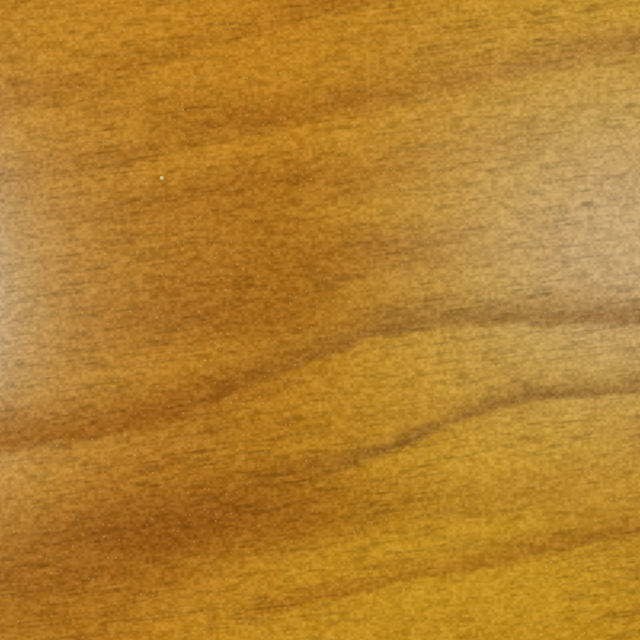
This texture is drawn by a three.js fragment shader. Its source:

```glsl
// Varnished golden wood: wavy brown streaks, fine fibres, soft pale sheen at the sides.
varying vec2 vUv;

const vec3 GOLD = vec3(0.765, 0.565, 0.125);
const vec3 AMBER = vec3(0.755, 0.510, 0.130);
const vec3 BROWN = vec3(0.565, 0.325, 0.070);
const vec3 SHEEN = vec3(0.775, 0.655, 0.490);
const vec3 SHADE = vec3(0.520, 0.350, 0.160);
const vec3 DUST = vec3(0.90, 0.84, 0.73);
const float GRAIN_SLOPE = 0.12;

float hash(vec2 p) {
  vec3 q = fract(vec3(p.xyx) * 0.1031);
  q += dot(q, q.yzx + 33.33);
  return fract((q.x + q.y) * q.z);
}

float noise(vec2 p) {
  vec2 i = floor(p);
  vec2 f = fract(p);
  f = f * f * (3.0 - 2.0 * f);
  float low = mix(hash(i), hash(i + vec2(1.0, 0.0)), f.x);
  float high = mix(hash(i + vec2(0.0, 1.0)), hash(i + vec2(1.0, 1.0)), f.x);
  return mix(low, high, f.y);
}

float fbm(vec2 p) {
  float sum = 0.0;
  float weight = 0.5;
  for (int i = 0; i < 4; i++) {
    sum += weight * noise(p);
    p = p * 2.03 + 17.3;
    weight *= 0.5;
  }
  return sum / 0.9375;
}

// Streak with a crisp lower edge and a tail that fades upwards.
float streak(float height, float edge, float tail) {
  float above = max(height, 0.0) / tail;
  return smoothstep(-edge, edge, height) * exp(-above * above);
}

// Soft elliptic patch that follows the grain.
float patchAt(vec2 p, vec2 center, vec2 radius) {
  vec2 d = p - center;
  d.y -= GRAIN_SLOPE * d.x;
  d /= radius;
  return exp(-dot(d, d));
}

// Sparse round specks, one at most in each cell.
float specks(vec2 p, float cells, float share, float radius) {
  vec2 id = floor(p * cells);
  vec2 center = 0.25 + 0.5 * vec2(hash(id + 3.1), hash(id + 8.7));
  float d = length(fract(p * cells) - center);
  return step(1.0 - share, hash(id + 21.0)) * (1.0 - smoothstep(0.4 * radius, radius, d));
}

// Height wobble that makes the streak edges ragged.
float wobble(vec2 g) {
  return 0.024 * (fbm(g * vec2(5.0, 13.0)) - 0.5) + 0.012 * (noise(g * vec2(22.0, 80.0)) - 0.5);
}

// The two strong growth lines, which stay dark under the sheen.
float growthLines(float x, float y) {
  float middle = y - (0.298 + 0.04 * x + 0.16 * smoothstep(0.1, 0.7, x));
  float lower = y - (0.225 + 0.075 * x + 0.09 * smoothstep(0.5, 0.85, x));
  return 0.80 * streak(middle, 0.010, mix(0.060, 0.036, x))
       + 0.85 * streak(lower, 0.008, 0.024) * smoothstep(0.32, 0.62, x);
}

// Fainter streaks and broad dark patches.
float figure(vec2 p, vec2 g, float y) {
  float x = p.x;
  float brown = 0.55 * streak(y - (0.695 + 0.23 * x), 0.016, 0.045);
  brown += 0.42 * streak(y - (0.815 + 0.33 * x), 0.018, 0.045);
  brown += 0.45 * streak(y - (-0.045 + 0.21 * x), 0.008, 0.028) * smoothstep(0.2, 0.5, x);
  brown += 0.58 * patchAt(p, vec2(0.36, 0.56), vec2(0.30, 0.13));
  brown += 0.74 * patchAt(p, vec2(0.32, 0.20), vec2(0.28, 0.09));
  brown += 0.40 * patchAt(p, vec2(0.06, 0.10), vec2(0.24, 0.08));
  return brown + 0.85 * (fbm(g * vec2(2.6, 15.0) + 5.0) - 0.45);
}

// Pale reflection, strongest at the left and right edges.
float sheen(vec2 p) {
  float left = exp(-p.x / 0.13) * exp(-pow((p.y - 0.53) / 0.30, 2.0));
  float right = smoothstep(0.42, 1.0, p.x) * exp(-pow((p.y - 0.62) / 0.30, 2.0));
  return 0.92 * left + 0.90 * right;
}

// Short dark fibres lying along the grain.
float fibres(vec2 g) {
  float fine = noise(g * vec2(48.0, 260.0));
  float coarse = noise(g * vec2(22.0, 140.0) + 40.0);
  float cover = 0.45 + 0.55 * noise(g * vec2(5.0, 14.0) + 9.0);
  return cover * smoothstep(0.42, 0.95, 0.6 * fine + 0.4 * coarse);
}

void main() {
  vec2 p = vUv;
  vec2 g = vec2(p.x + GRAIN_SLOPE * p.y, p.y - GRAIN_SLOPE * p.x);
  float y = p.y + wobble(g);

  // Wood body: yellow at the lower right, amber elsewhere.
  vec3 color = mix(AMBER, GOLD, smoothstep(0.25, 0.9, p.x + 0.35 * (0.5 - p.y)));
  color = mix(color, BROWN, clamp(figure(p, g, y), 0.0, 0.9));
  color = mix(color, SHEEN, clamp(sheen(p), 0.0, 0.88));
  color = mix(color, mix(BROWN, SHADE, smoothstep(0.2, 0.7, p.x)), 0.75 * growthLines(p.x, y));

  // Fibres and the fine mottled varnish.
  color *= 1.0 - 0.17 * fibres(g);
  float mottle = noise(p * vec2(200.0, 240.0)) + 0.6 * noise(g * vec2(85.0, 160.0) + 70.0) - 0.8;
  color += mottle * vec3(0.100, 0.094, 0.072);

  // Glints and a few grains of dust.
  color = mix(color, SHEEN + 0.04, 0.30 * specks(p, 120.0, 0.06, 0.28));
  color = mix(color, DUST, 0.75 * specks(p + 0.37, 14.0, 0.025, 0.06));
  gl_FragColor = vec4(clamp(color, 0.0, 1.0), 1.0);
}
```
